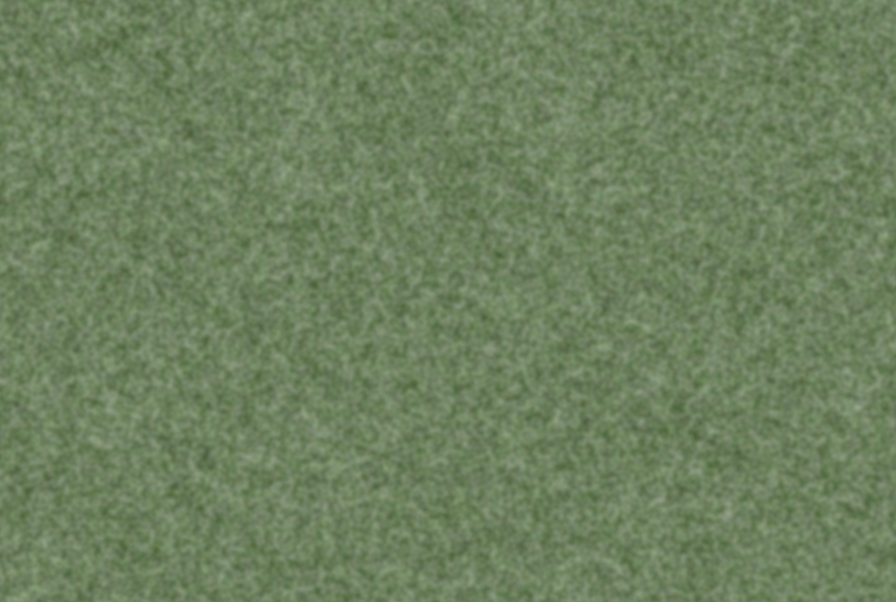
Write a Shadertoy shader that draws this texture.

```glsl
// Soft mottled green surface, like blurred felt or short turf.
// Rotated octaves of gradient noise set the brightness of the grain, and
// two weaker layers shift its hue between leaf green, grey and straw.

// Random unit gradient for a lattice point
vec2 gradientAt(vec2 cell) {
    uvec2 q = uvec2(ivec2(cell)) * uvec2(1597u, 3869u);
    uint h = (q.x ^ (q.y << 7)) * 26699u;
    h = (h ^ (h >> 15)) * 48271u;
    h = (h ^ (h >> 13)) * 69621u;
    h ^= h >> 16;
    float angle = 6.28319 * float(h & 65535u) / 65536.0;
    return vec2(cos(angle), sin(angle));
}

float gradientNoise(vec2 p) {
    vec2 cell = floor(p), f = p - cell;
    vec2 blend = f * f * f * (f * (f * 6.0 - 15.0) + 10.0);
    vec2 e = vec2(1.0, 0.0);
    float a = dot(gradientAt(cell), f);
    float b = dot(gradientAt(cell + e.xy), f - e.xy);
    float c = dot(gradientAt(cell + e.yx), f - e.yx);
    float d = dot(gradientAt(cell + e.xx), f - e.xx);
    return mix(mix(a, b, blend.x), mix(c, d, blend.x), blend.y);
}

// Noise layer with its own lattice direction, so that no grid shows
float layer(vec2 p, float frequency, float angle) {
    float c = cos(angle), s = sin(angle);
    return gradientNoise(mat2(c, s, -s, c) * p * frequency + angle * 71.3 + 200.0);
}

void mainImage(out vec4 fragColor, in vec2 fragCoord) {
    vec2 p = fragCoord / iResolution.y;

    // Brightness: fine grain, clumps of several sizes and broad patches
    float tone = 0.50 * layer(p, 98.0, 1.1)
               + 0.62 * layer(p, 68.0, 0.4)
               + 0.52 * layer(p, 44.0, 5.9)
               + 0.40 * layer(p, 25.0, 2.0)
               + 0.22 * layer(p, 12.0, 3.7)
               + 0.17 * layer(p, 5.0, 2.7);

    // Hue: saturated green against grey, and warm against cool
    float leaf = layer(p, 52.0, 3.3) + 0.7 * layer(p, 22.0, 4.1);
    float straw = layer(p, 60.0, 5.2);

    vec3 color = vec3(0.429, 0.506, 0.371);
    color += tone * vec3(0.150, 0.142, 0.160);
    color += leaf * vec3(-0.014, 0.008, -0.030);
    color += straw * vec3(0.018, 0.0, -0.006);

    fragColor = vec4(color, 1.0);
}
```
